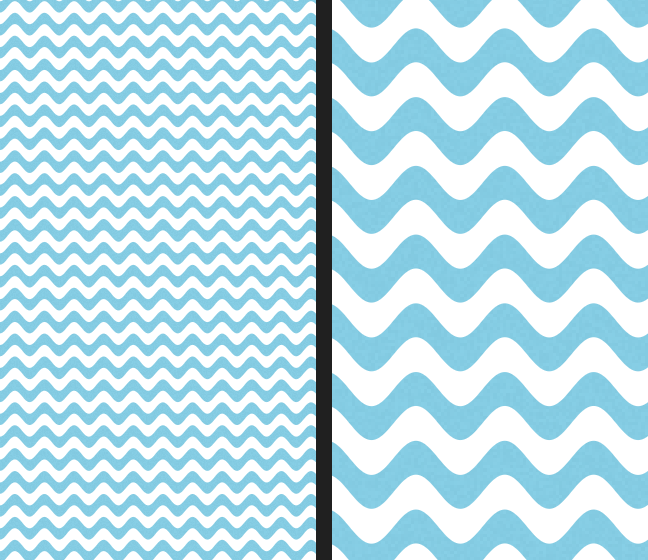
Left: the whole. Right: its middle third, enlarged.
Reproduce this pattern procedurally as a Shadertoy shader.

```glsl
#define WAVES_ACROSS 10.667
#define ROWS_DOWN 24.44
#define ROW_OFFSET 0.054
#define CREST_PHASE 0.5
#define AMPLITUDE 0.248
#define BAND_WIDTH 0.493
#define GRAIN_CELLS 288.0
#define GRAIN_STRENGTH 0.022
#define BAND_BLUE vec3(0.52, 0.80, 0.89)
#define PAPER_WHITE vec3(1.0)

const float TAU = 6.28318;

float hash(vec2 cell) {
    vec3 p = fract(cell.xyx * 0.1031);
    p += dot(p, p.yzx + 33.33);
    return fract((p.x + p.y) * p.z);
}

// Row coordinate bent by the wave; whole numbers lie on band centres.
float waveRow(vec2 uv) {
    float wave = cos(TAU * (uv.x * WAVES_ACROSS - CREST_PHASE));
    return (1.0 - uv.y) * ROWS_DOWN - ROW_OFFSET + AMPLITUDE * wave;
}

void mainImage(out vec4 fragColor, in vec2 fragCoord) {
    vec2 uv = fragCoord / iResolution.xy;
    float row = waveRow(uv);

    // Band coverage, smoothed over one pixel across the edge
    float edge = abs(fract(row + 0.5) - 0.5) - 0.5 * BAND_WIDTH;
    float pixel = length(vec2(dFdx(row), dFdy(row)));
    float band = clamp(0.5 - edge / pixel, 0.0, 1.0);

    // Fine grain in the blue ink
    vec2 cell = floor(fragCoord / iResolution.x * GRAIN_CELLS);
    vec3 ink = BAND_BLUE + GRAIN_STRENGTH * (hash(cell) - 0.5);

    fragColor = vec4(mix(PAPER_WHITE, ink, band), 1.0);
}
```
